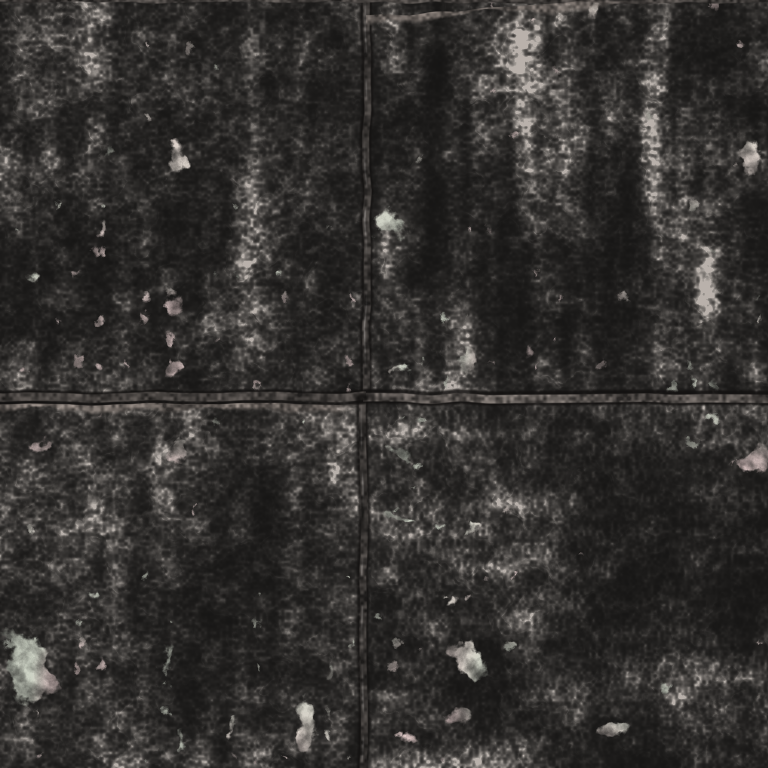
Reproduce this texture procedurally as a Shadertoy shader.

```glsl
// Four weathered dark stone slabs in a two by two layout, parted by worn joints.
// Layered noise in each slab's own frame gives stains, run-off streaks and grain;
// hashed cells scatter pale lichen, thickest near the foot of each slab.

const float JOINT_Y = 0.482;
const vec3 STONE_TINT = vec3(1.03, 0.99, 0.955);
const vec3 LICHEN_PINK = vec3(0.82, 0.74, 0.73);
const vec3 LICHEN_GREEN = vec3(0.73, 0.75, 0.70);
const vec3 MORTAR = vec3(0.25, 0.235, 0.225);
const vec3 CHIPPED_EDGE = vec3(0.43, 0.40, 0.38);
const vec3 CREVICE = vec3(0.07, 0.063, 0.06);

float hash(vec2 c) {
    vec3 h = fract(c.xyx * 0.1031);
    h += dot(h, h.yzx + 33.33);
    return fract((h.x + h.y) * h.z);
}

// Value noise scaled to zero mean and about unit deviation.
float noise(vec2 p) {
    vec2 c = floor(p), f = fract(p);
    f = f * f * (3.0 - 2.0 * f);
    float low = mix(hash(c), hash(c + vec2(1, 0)), f.x);
    float high = mix(hash(c + vec2(0, 1)), hash(c + vec2(1, 1)), f.x);
    return (mix(low, high, f.y) - 0.5) / 0.215;
}

float fbm(vec2 p) {
    float sum = 0.0, weight = 0.866;
    for (int i = 0; i < 5; i++) {
        sum += weight * noise(p);
        p = mat2(1.6, 1.2, -1.2, 1.6) * p + 19.7;
        weight *= 0.5;
    }
    return sum;
}

// Soft-edged strip around zero distance.
float strip(float d, float halfWidth, float blur) {
    return 1.0 - smoothstep(halfWidth - blur, halfWidth + blur, abs(d));
}

// Stone brightness: a skewed spread, mostly dark with few bright flecks.
float stoneTone(vec2 q, vec2 seed, float streakGain, float bias) {
    vec2 p = q + seed;
    float stain = fbm(p * vec2(9.0, 6.0));
    float blotch = fbm(p * 32.0 + 5.0);
    float streak = 0.7 * noise(p * vec2(85.0, 6.0)) + 0.7 * noise(p * vec2(34.0, 3.0));
    float pits = 0.8 - abs(noise(p * 75.0 + 0.8 * blotch));
    float grain = 0.7 * noise(p * vec2(120.0, 210.0)) + 0.7 * noise(p * 250.0);
    float level = 0.5 * stain + 0.46 * blotch + streakGain * streak + 0.3 * pits + 0.47 * grain;
    level += bias + 0.5 * (0.24 - q.y);
    return 0.08 + 0.082 * exp(0.78 * min(level, 2.6));
}

// Ragged spots, at most one in each cell; chance falls with height.
float lichen(vec2 q, vec2 seed, float cells, float chance, float blur) {
    vec2 ragged = vec2(fbm(q * cells * 3.0 + seed), fbm(q * cells * 3.0 + seed + 41.0));
    vec2 g = q * cells + 0.075 * ragged;
    vec2 cell = floor(g), key = cell + seed * 7.0;
    vec2 centre = 0.35 + 0.3 * vec2(hash(key + 3.1), hash(key + 8.7));
    float height = (cell.y + centre.y) / cells;
    float present = step(hash(key + 15.3), chance * mix(1.0, 0.2, smoothstep(0.08, 0.32, height)));
    float radius = mix(0.05, 0.22, pow(hash(key + 27.9), 2.0));
    float d = (length((g - cell - centre) * vec2(1.15, 0.85)) - radius) / cells;
    return present * (1.0 - smoothstep(-blur, blur, d));
}

// Worn pale rim along a slab's upper edge; d is the depth below that edge.
float chippedRim(float d, float x, float depth) {
    float worn = depth * (0.75 + 0.3 * fbm(vec2(x * 22.0, 4.0)));
    return smoothstep(-0.001, 0.001, d) * (1.0 - smoothstep(worn * 0.5, worn + 0.002, d));
}

void mainImage(out vec4 fragColor, in vec2 fragCoord) {
    vec2 p = fragCoord / iResolution.xy;
    float blur = 1.0 / min(iResolution.x, iResolution.y);

    // Slab frame; the lower right slab lies on its side.
    float upper = step(JOINT_Y, p.y);
    float jointX = 0.473 + 0.004 * upper;
    float right = step(jointX, p.x);
    vec2 q = p - vec2(jointX * right, JOINT_Y * upper);
    float turned = right * (1.0 - upper);
    q = mix(q, q.yx, turned);
    vec2 seed = vec2(13.0, 7.0) * right + vec2(5.0, 23.0) * upper + 2.0;

    // Stone, with the strongest streaks in the upper right.
    float streakGain = 0.27 + 0.25 * right * upper;
    float bias = mix(0.1, -0.12, abs(right - upper)) + 0.12 * right * upper;
    bias += 0.12 * (1.0 - right) * (1.0 - upper);
    vec3 color = stoneTone(q, seed, streakGain, bias) * STONE_TINT;

    // Lichen: medium colonies, small flecks and one broad patch.
    float spots = lichen(q, seed, 11.0, 0.5, 0.002 + blur);
    spots = max(spots, 0.9 * lichen(q, seed + 9.0, 34.0, 0.22, 0.001 + blur));
    float patchDist = length((p - vec2(0.035, 0.115)) * vec2(1.5, 0.9)) + 0.016 * fbm(p * 28.0);
    spots = max(spots, 1.0 - smoothstep(0.034, 0.048, patchDist));
    vec3 lichenColor = mix(LICHEN_PINK, LICHEN_GREEN, smoothstep(-0.4, 1.2, noise(p * 9.0)));
    float mottling = clamp(0.88 + 0.14 * fbm(p * 75.0), 0.45, 1.1);
    color = mix(color, lichenColor * mottling, spots * clamp(0.82 + 0.2 * fbm(p * 50.0), 0.25, 1.0));

    // Joints: crevice, mortar and a broken highlight.
    float grit = clamp(1.0 + 0.2 * noise(p * 210.0) + 0.15 * fbm(p * 30.0), 0.5, 1.7);
    float dx = p.x - jointX + 0.0008 * noise(vec2(p.y * 28.0, 3.0));
    float dy = p.y - JOINT_Y + 0.0009 * noise(vec2(p.x * 25.0, 9.0));
    float topDepth = 1.0 - p.y + 0.0007 * noise(vec2(p.x * 30.0, 6.0));
    color = mix(color, CREVICE, 0.75 * strip(dx, 0.0075, 0.001 + blur));
    color = mix(color, MORTAR * grit * 0.85, strip(dx - 0.0005, 0.0045, blur));
    color += 0.13 * grit * strip(dx + 0.001, 0.001, blur) * smoothstep(-0.6, 1.0, noise(vec2(7.0, p.y * 35.0)));
    color = mix(color, CREVICE, 0.85 * strip(dy, 0.0095, 0.001 + blur));
    color = mix(color, MORTAR * grit * (1.0 + 0.35 * right), strip(dy - 0.001 + 0.002 * right, 0.0055, blur));
    color = mix(color, MORTAR * grit, strip(topDepth, 0.0035, blur));

    // Chipped rims below the middle and top joints.
    float leftRim = chippedRim(-dy - 0.008, p.x, 0.011) * (1.0 - smoothstep(0.42, 0.47, p.x));
    float rimSlope = 0.02 * (1.0 - smoothstep(0.48, 0.8, p.x));
    float rightRim = chippedRim(topDepth - rimSlope, p.x, 0.012) * right * (1.0 - smoothstep(0.7, 0.9, p.x));
    color = mix(color, CHIPPED_EDGE * grit, 0.85 * max(leftRim, rightRim));

    // Dark gap where the joints cross.
    float crossing = length((p - vec2(0.475, JOINT_Y)) * vec2(0.7, 1.3)) + 0.002 * noise(p * 90.0);
    color = mix(color, CREVICE, 0.8 * (1.0 - smoothstep(0.004, 0.013, crossing)));

    fragColor = vec4(clamp(color, 0.0, 1.0), 1.0);
}
```
